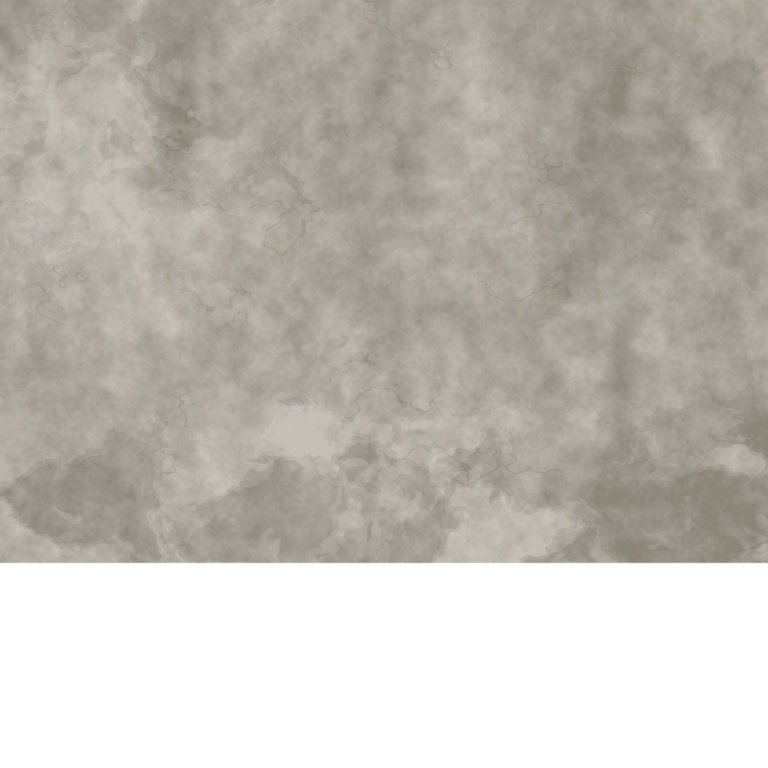
This texture is drawn by a WebGL 1 fragment shader. Its source:

```glsl
precision highp float;
uniform vec2 u_resolution;

#define WALL_BASE 0.267
#define CLOUD_SCALE vec2(6.5, 4.5)
#define STREAK_SCALE vec2(17.0, 2.6)
#define FLAKE_SCALE vec2(11.0, 13.0)
#define CLOUD_DEPTH 0.95
#define STREAK_DEPTH 0.65
#define MOTTLE_DEPTH 0.75
#define GRAIN_DEPTH 0.16
#define FLAKE_DEPTH 0.30
#define DARK vec3(0.565, 0.545, 0.500)
#define LIGHT vec3(0.755, 0.738, 0.705)

float hash(vec2 cell) {
  vec3 q = fract(vec3(cell.xyx) * 0.1031);
  q += dot(q, q.yzx + 33.33);
  return fract((q.x + q.y) * q.z);
}

float noise(vec2 p) {
  vec2 cell = floor(p);
  vec2 f = fract(p);
  f = f * f * (3.0 - 2.0 * f);
  float low = mix(hash(cell), hash(cell + vec2(1.0, 0.0)), f.x);
  float high = mix(hash(cell + vec2(0.0, 1.0)), hash(cell + vec2(1.0, 1.0)), f.x);
  return mix(low, high, f.y);
}

// Layered noise, centred on zero; rotation hides the lattice
float fbm(vec2 p) {
  float sum = 0.0;
  float amp = 0.5;
  for (int i = 0; i < 5; i++) {
    sum += amp * (noise(p) - 0.5);
    p = mat2(1.6, 1.2, -1.2, 1.6) * p + 17.3;
    amp *= 0.56;
  }
  return sum;
}

// Stains that run down the wall
float streaks(vec2 p) {
  vec2 q = p * STREAK_SCALE + vec2(2.0 * noise(p * 9.0), 40.0);
  return 0.6 * (noise(q) - 0.5) + 0.3 * (noise(q * 2.1 + 9.0) - 0.5);
}

vec3 concrete(vec2 p) {
  vec2 warp = vec2(fbm(p * 8.0 + 3.0), fbm(p * 8.0 + 61.0));
  float tone = 0.47 + CLOUD_DEPTH * fbm(p * CLOUD_SCALE + warp + 20.0);
  tone += STREAK_DEPTH * streaks(p);
  tone += MOTTLE_DEPTH * fbm(p * 42.0 + 80.0);
  tone += GRAIN_DEPTH * (noise(p * 210.0) - 0.5);
  tone += 0.10 * (0.5 - p.x);

  // Ragged pale flakes and dark scars, densest near the foot
  float foot = 1.0 - smoothstep(0.38, 0.56, p.y + 0.25 * warp.x);
  float corner = 1.0 - smoothstep(0.12, 0.42, distance(p, vec2(0.08, 0.92)));
  float wear = max(foot, 0.7 * corner);
  float relief = fbm(p * FLAKE_SCALE + 1.2 * warp + 130.0);
  float flake = smoothstep(0.01, 0.06, relief + 0.05 * wear - 0.04);
  float scar = smoothstep(0.07, 0.11, -relief + 0.04 * wear);
  tone += FLAKE_DEPTH * (0.25 + 0.75 * wear) * (flake - 0.9 * scar);

  // Faint broken cracks
  float seam = abs(fbm(p * vec2(7.0, 9.0) + 210.0));
  float broken = smoothstep(0.52, 0.72, noise(p * 13.0 + 50.0));
  tone -= 0.22 * broken * (1.0 - smoothstep(0.003, 0.014, seam));

  vec3 color = mix(DARK, LIGHT, clamp(tone, -0.1, 1.08));

  // Warm mineral specks
  float speck = smoothstep(0.72, 0.92, noise(p * 130.0 + 7.0));
  return color + vec3(0.022, 0.002, -0.014) * speck * (0.3 + 0.7 * flake);
}

void main() {
  vec2 p = gl_FragCoord.xy / u_resolution;
  float edge = 1.0 / u_resolution.y;
  float wall = smoothstep(WALL_BASE - edge, WALL_BASE + edge, p.y);
  gl_FragColor = vec4(mix(vec3(1.0), concrete(p), wall), 1.0);
}
```
